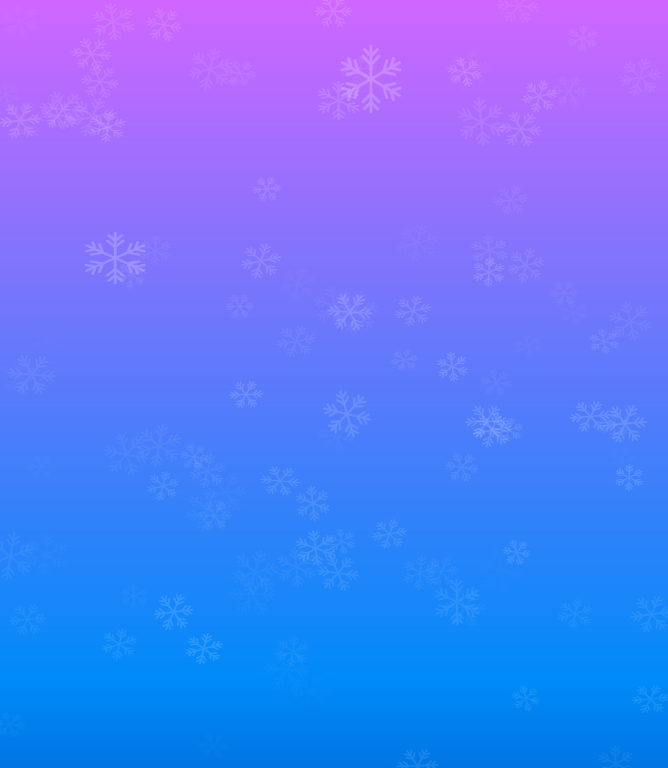
Give the GLSL for this background, as a Shadertoy shader.

```glsl
// Faint snowflakes drifting over a violet to blue vertical gradient.

const vec3 VIOLET = vec3(0.815, 0.400, 1.000);
const vec3 AZURE = vec3(0.000, 0.542, 0.975);
const vec3 DEEP_BLUE = vec3(0.000, 0.460, 0.890);
const vec3 FLAKE_COLOR = vec3(1.0);

const float HORIZON = 0.115;               // height of the purest azure
const int FLAKE_COUNT = 108;
const vec2 RADIUS_RANGE = vec2(0.018, 0.033);
const vec2 ALPHA_RANGE = vec2(0.012, 0.150);
const float MIN_SQUASH = 0.78;             // flattest tumbling flake
const float ARM_THICKNESS = 0.042;         // relative to the flake radius
const float SECTOR = 1.04719755;           // one sixth of a turn

// Two nearest flakes: centre, radius, squash
const vec4 UPPER_FLAKE = vec4(0.483, 0.897, 0.045, 1.00);
const vec4 LEFT_FLAKE = vec4(0.150, 0.664, 0.045, 0.76);
const float NEAR_ALPHA = 0.20;

vec4 hash4(float n) {
    vec4 q = fract(n * vec4(0.1031, 0.1030, 0.0973, 0.1099));
    q += dot(q, q.wzxy + 33.33);
    return fract((q.xxyz + q.yzzw) * q.zywx);
}

float segmentDistance(vec2 p, vec2 a, vec2 b) {
    vec2 along = b - a;
    float t = clamp(dot(p - a, along) / dot(along, along), 0.0, 1.0);
    return length(p - a - along * t);
}

// Six mirrored arms, each with two pairs of twigs, in a unit circle
float flakeDistance(vec2 p) {
    float angle = atan(p.x, p.y + 1e-6);
    angle = abs(mod(angle + 0.5 * SECTOR, SECTOR) - 0.5 * SECTOR);
    vec2 q = length(p) * vec2(sin(angle), cos(angle));
    float arm = segmentDistance(q, vec2(0.0), vec2(0.0, 0.95));
    float innerTwig = segmentDistance(q, vec2(0.0, 0.42), vec2(0.23, 0.66));
    float outerTwig = segmentDistance(q, vec2(0.0, 0.66), vec2(0.19, 0.86));
    return min(arm, min(innerTwig, outerTwig)) - ARM_THICKNESS;
}

// Coverage of one flake; shape holds centre, radius and squash
float flakeMask(vec2 p, vec4 shape, float turn) {
    vec2 q = (p - shape.xy) / shape.z;
    q.y /= shape.w;
    if (dot(q, q) > 1.3) return 0.0;
    float c = cos(turn), s = sin(turn);
    q = mat2(c, s, -s, c) * q;
    float blur = 0.8 / (iResolution.y * shape.z);
    return 1.0 - smoothstep(-blur, blur, flakeDistance(q));
}

vec3 skyColor(float height) {
    vec3 upper = mix(AZURE, VIOLET, (height - HORIZON) / (1.0 - HORIZON));
    vec3 lower = mix(DEEP_BLUE, AZURE, height / HORIZON);
    return height > HORIZON ? upper : lower;
}

void mainImage(out vec4 fragColor, in vec2 fragCoord) {
    vec2 p = fragCoord / iResolution.y;
    float aspect = iResolution.x / iResolution.y;
    vec3 color = skyColor(p.y);

    // Scattered distant flakes
    for (int i = 0; i < FLAKE_COUNT; i++) {
        vec4 place = hash4(float(i) + 17.0);
        vec4 look = hash4(float(i) + 431.0);
        float radius = mix(RADIUS_RANGE.x, RADIUS_RANGE.y, place.z);
        float squash = mix(MIN_SQUASH, 1.0, look.y);
        vec4 shape = vec4(place.xy * vec2(aspect, 1.0), radius, squash);
        float alpha = mix(ALPHA_RANGE.x, ALPHA_RANGE.y, look.x);
        color = mix(color, FLAKE_COLOR, alpha * flakeMask(p, shape, look.z * SECTOR));
    }

    // Near flakes
    float nearMask = max(flakeMask(p, UPPER_FLAKE, 0.0), flakeMask(p, LEFT_FLAKE, 0.0));
    color = mix(color, FLAKE_COLOR, NEAR_ALPHA * nearMask);

    fragColor = vec4(color, 1.0);
}
```
